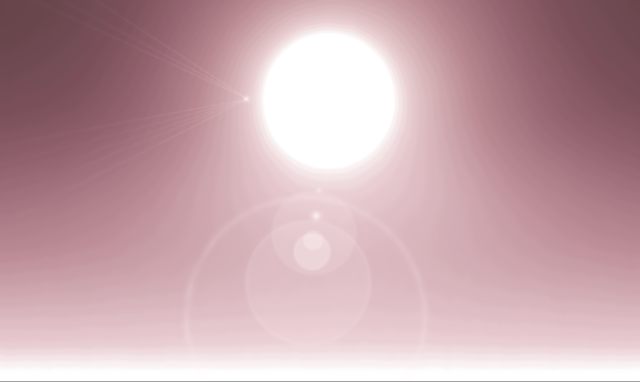
A WebGL 2 fragment shader for this background:

```glsl
#version 300 es
precision highp float;
// Hazy rose sky with a white sun, faint side rays and a column of lens flare discs.
uniform vec2 u_resolution;
out vec4 fragColor;

float hash(vec2 p) {
    vec3 q = fract(vec3(p.xyx) * 0.1031);
    q += dot(q, q.yzx + 33.33);
    return fract((q.x + q.y) * q.z);
}

float noise(vec2 p) {
    vec2 i = floor(p), f = fract(p);
    f = f * f * (3.0 - 2.0 * f);
    return mix(mix(hash(i), hash(i + vec2(1, 0)), f.x),
               mix(hash(i + vec2(0, 1)), hash(i + vec2(1, 1)), f.x), f.y);
}

// Filled flare disc with a slightly brighter rim
float disc(vec2 p, vec2 center, float radius, float rim) {
    float d = length(p - center) - radius;
    return smoothstep(0.005, -0.005, d) + rim * exp(-d * d / 0.00004);
}

float spot(vec2 p, vec2 center, float size) {
    vec2 d = (p - center) / size;
    return exp(-dot(d, d));
}

// Rose ramp indexed by its own red value
vec3 rosePalette(float tone) {
    vec2 gb = mix(vec2(0.26, 0.28), vec2(0.31, 0.35), smoothstep(0.38, 0.48, tone));
    gb = mix(gb, vec2(0.42, 0.47), clamp((tone - 0.48) / 0.13, 0.0, 1.0));
    gb = mix(gb, vec2(0.54, 0.58), clamp((tone - 0.61) / 0.12, 0.0, 1.0));
    gb = mix(gb, vec2(0.67, 0.70), clamp((tone - 0.73) / 0.09, 0.0, 1.0));
    gb = mix(gb, vec2(0.80, 0.82), clamp((tone - 0.82) / 0.09, 0.0, 1.0));
    gb = mix(gb, vec2(0.95), clamp((tone - 0.91) / 0.07, 0.0, 1.0));
    gb = mix(gb, vec2(1.0), clamp((tone - 0.98) / 0.02, 0.0, 1.0));
    return vec3(tone, gb);
}

void main() {
    vec2 p = gl_FragCoord.xy / u_resolution.y;

    // Sky darkens upward from a white horizon
    float h = clamp((p.y - 0.022) / 0.978, 0.0, 1.0);
    float darkness = 0.565 * mix(sin(1.5708 * h), smoothstep(0.0, 1.0, h), 0.25)
                   + 0.04 * smoothstep(0.0, 0.09, h);

    // Sun glow spreads wider to the right and below the sun
    vec2 toSun = (p - vec2(0.861, 0.737)) * vec2(1.0, 0.97);
    float d = length(toSun);
    float spread = 0.43 + 0.12 * smoothstep(0.0, -0.35, toSun.y) + 0.05 * smoothstep(-0.1, 0.3, toSun.x);
    float glow = 0.93 * exp(-d * d / (spread * spread));
    glow *= 1.0 - 0.35 * smoothstep(-0.2, -0.6, toSun.y);
    float halo = exp(-max(d - 0.167, 0.0) / 0.04);
    float tone = 1.0 - darkness * (1.0 - glow) * (1.0 - halo);

    // Soft tonal bands with gently uneven edges
    float wobble = noise(p * vec2(40.0, 14.0)) + 0.4 * noise(p * vec2(90.0, 50.0)) - 0.7;
    float level = tone * 46.0 + 0.3 * wobble;
    float banded = (floor(level) + smoothstep(0.2, 0.8, fract(level))) / 46.0;
    tone = clamp(mix(tone, banded, 0.55), 0.0, 1.0);
    vec3 color = rosePalette(tone);
    color += vec3(0.0, 0.008, -0.012) * smoothstep(0.45, 0.9, p.y) * glow * (1.0 - halo);

    // Thin rays fanning left from a glint beside the sun
    vec2 glint = p - vec2(0.648, 0.741);
    float rays = 0.0;
    for (int i = 0; i < 8; i++) {
        float k = float(i);
        float start = i < 5 ? -0.5 : 0.05;
        float angle = start + 0.07 * k + 0.05 * hash(vec2(k, 7.0));
        vec2 dir = vec2(-cos(angle), sin(angle));
        float along = dot(glint, dir);
        float across = abs(glint.x * dir.y - glint.y * dir.x);
        float width = 0.002 + 0.012 * max(along, 0.0);
        rays += smoothstep(width, 0.0, across) * step(0.0, along) * exp(-along * 4.0)
              * (0.4 + 0.6 * hash(vec2(k, 3.0)));
    }
    float light = 0.14 * rays + 0.6 * spot(p, vec2(0.646, 0.741), 0.008);

    // Lens flare: large ring, overlapping discs and bright specks
    vec2 ringOffset = p - vec2(0.80, 0.17);
    float ring = length(ringOffset) - 0.313;
    light += 0.13 * exp(-ring * ring / 0.0001) * (0.6 + 0.8 * noise(p * 25.0));
    light += 0.03 * smoothstep(0.006, -0.006, ring);
    light += 0.12 * disc(p, vec2(0.807, 0.259), 0.163, 0.6);
    light += 0.12 * disc(p, vec2(0.822, 0.391), 0.111, 0.1);
    light += 0.24 * disc(p, vec2(0.817, 0.341), 0.048, 0.1);
    light += 0.16 * disc(p, vec2(0.820, 0.371), 0.026, 0.0);
    light += 0.7 * spot(p, vec2(0.828, 0.435), 0.011);
    light += 0.45 * spot(p, vec2(0.835, 0.502), 0.007);
    color = mix(color, vec3(1.0, 0.95, 0.95), clamp(light, 0.0, 1.0));

    // White sun disc and thin grey lower border
    color = mix(color, vec3(1.0), smoothstep(0.180, 0.160, d));
    color = mix(color, vec3(0.62), smoothstep(0.004, 0.001, p.y));
    fragColor = vec4(clamp(color, 0.0, 1.0), 1.0);
}
```
